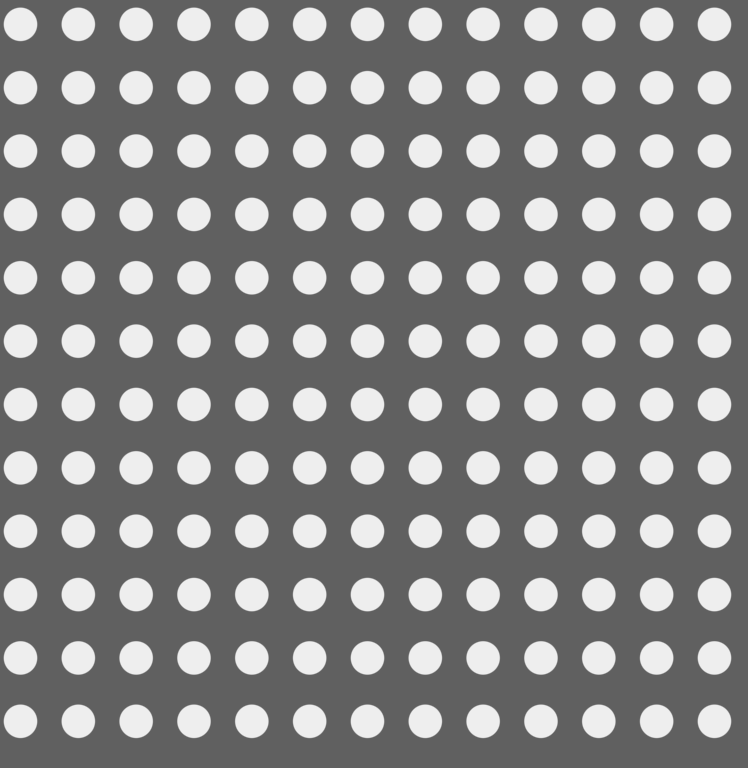
Write a Shadertoy shader that draws this pattern.

```glsl
const vec3 GROUND_COLOR = vec3(0.378);
const vec3 DOT_COLOR = vec3(0.932);

// Lengths are fractions of the canvas height
const vec2 GRID_COUNT = vec2(13.0, 12.0);
const vec2 GRID_PITCH = vec2(0.0753, 0.0825);
const vec2 FIRST_CENTER = vec2(0.0267, 0.0608);
const float DOT_RADIUS = 0.0218;

// Offset from the nearest center of a finite grid
vec2 gridOffset(vec2 p, vec2 first, vec2 pitch, vec2 count) {
    vec2 cell = clamp(round((p - first) / pitch), vec2(0.0), count - 1.0);
    return p - first - cell * pitch;
}

float circleDistance(vec2 p, float radius) {
    return length(p) - radius;
}

float coverage(float dist, float edgeWidth) {
    return 1.0 - smoothstep(-edgeWidth, edgeWidth, dist);
}

void mainImage(out vec4 fragColor, in vec2 fragCoord) {
    vec2 p = fragCoord / iResolution.y;
    float edgeWidth = 0.85 / iResolution.y;

    // Grid of round dots
    vec2 local = gridOffset(p, FIRST_CENTER, GRID_PITCH, GRID_COUNT);
    float dotMask = coverage(circleDistance(local, DOT_RADIUS), edgeWidth);

    fragColor = vec4(mix(GROUND_COLOR, DOT_COLOR, dotMask), 1.0);
}
```
